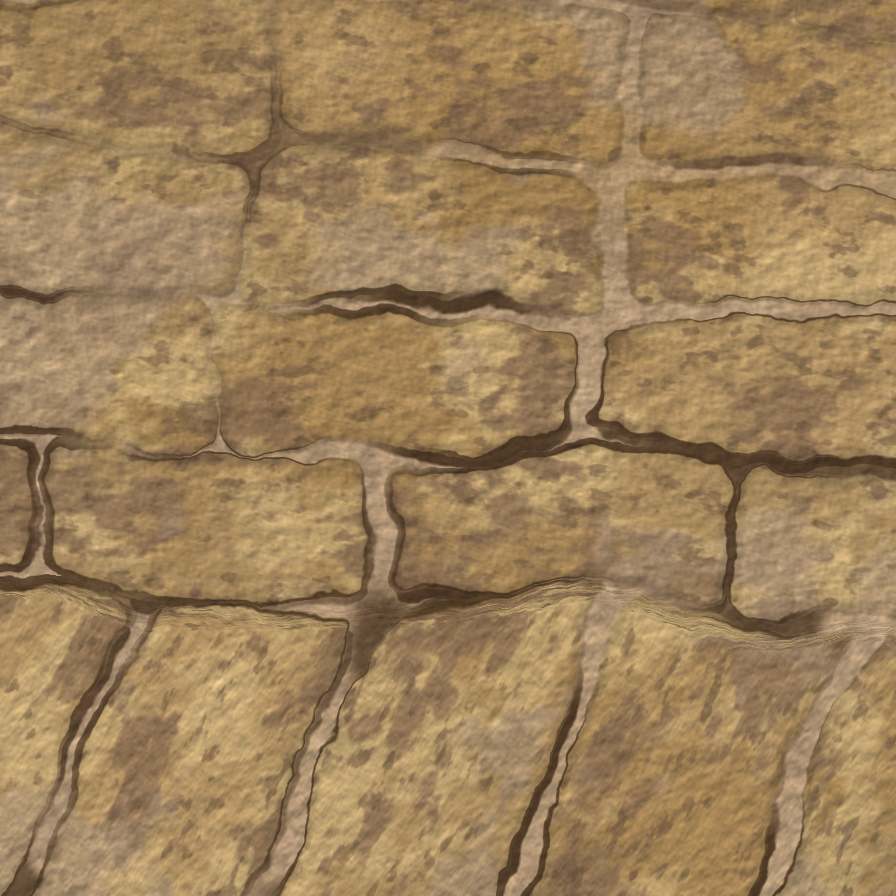
This texture is drawn by a WebGL 1 fragment shader. Its source:

```glsl
precision highp float;
uniform vec2 u_resolution;

const vec3 STONE = vec3(0.665, 0.545, 0.370);
const vec3 PALE = vec3(0.800, 0.690, 0.485);
const vec3 OCHRE = vec3(0.600, 0.465, 0.275);
const vec3 STAIN = vec3(0.510, 0.400, 0.300);
const vec3 MORTAR = vec3(0.685, 0.580, 0.465);
const vec3 CREVICE = vec3(0.230, 0.155, 0.090);
const float SPLIT = 0.335;       // height where flat courses meet upright bricks
const float COURSE = 0.165;
const float BRICK_LENGTH = 0.39;
const float UPRIGHT_WIDTH = 0.275;
const float LEAN = 0.44;
const float TILT = 0.035;
const float CORNER = 0.030;
const float SOFT = 0.0025;
const vec2 SHADOW_CAST = vec2(-0.006, 0.014);

float hash(vec2 p) {
  return fract(sin(dot(p, vec2(127.1, 311.7))) * 43758.5453);
}

float noise(vec2 p) {
  vec2 i = floor(p), f = fract(p);
  f = f * f * (3.0 - 2.0 * f);
  return mix(mix(hash(i), hash(i + vec2(1.0, 0.0)), f.x),
             mix(hash(i + vec2(0.0, 1.0)), hash(i + 1.0), f.x), f.y);
}

float fbm(vec2 p) {
  float sum = 0.0, amp = 0.533;
  for (int i = 0; i < 4; i++) {
    sum += amp * noise(p);
    p = mat2(1.6, 1.2, -1.2, 1.6) * p + 7.3;
    amp *= 0.5;
  }
  return sum;
}

// x: distance inward from the rounded brick outline, y: brick id
vec2 brick(vec2 p) {
  float row = floor((p.y - SPLIT) / COURSE);
  float up = fract((p.y - SPLIT) / COURSE);
  vec2 inset;
  float column;
  if (row >= 0.0) {
    float x = p.x / BRICK_LENGTH + hash(vec2(row, 4.7));
    column = floor(x);
    inset = vec2(min(fract(x), 1.0 - fract(x)) * BRICK_LENGTH,
                 min(up, 1.0 - up) * COURSE);
  } else {
    row = -1.0;
    float x = (p.x - LEAN * (p.y - SPLIT)) / UPRIGHT_WIDTH + 0.42;
    column = floor(x);
    inset = vec2(min(fract(x), 1.0 - fract(x)) * UPRIGHT_WIDTH, SPLIT - p.y);
  }
  vec2 k = max(CORNER - inset, 0.0);
  float d = min(min(inset.x, inset.y), CORNER - length(k));
  return vec2(d, hash(vec2(column, row)));
}

void main() {
  vec2 uv = gl_FragCoord.xy / u_resolution.y;

  // uneven courses
  vec2 warp = vec2(fbm(uv * 6.0), fbm(uv * 6.0 + 31.0)) - 0.5;
  vec2 rough = vec2(fbm(uv * 38.0), fbm(uv * 38.0 + 17.0)) - 0.5;
  vec2 p = uv + 0.075 * warp + 0.013 * rough;
  p.y += TILT * (uv.x - 0.5);
  float upright = 1.0 - smoothstep(SPLIT - 0.03, SPLIT, p.y);
  float worn = smoothstep(0.62, 0.95, uv.y);

  // joints of changing width, with shadows cast from above
  float width = smoothstep(0.25, 0.8, noise(uv * 5.0 + 3.0));
  float gap = mix(0.0015, 0.013, width) + 0.011 * upright;
  vec2 cell = brick(p);
  float joint = 1.0 - smoothstep(gap - SOFT, gap + SOFT, cell.x);
  float depth = smoothstep(0.25, 0.7, noise(uv * 6.0 + 23.0));
  float caster = brick(p + SHADOW_CAST * (0.35 + 0.65 * depth)).x;
  float shadow = joint * smoothstep(gap - SOFT, gap + SOFT, caster);
  float crackWidth = 0.0035 * smoothstep(0.38, 0.8, noise(uv * 8.0 + 51.0));
  float crack = 1.0 - smoothstep(crackWidth, crackWidth + SOFT, abs(cell.x - gap));
  crack *= smoothstep(0.3, 0.6, noise(uv * 7.0 + 61.0));

  // stone tones: pale crust, ochre and brown weathering
  vec2 s = uv;
  s.x -= LEAN * uv.y * upright;
  vec2 stretch = mix(vec2(0.75, 1.25), vec2(1.3, 0.75), upright);
  float crust = fbm(s * stretch * 11.0 + cell.y * 9.0);
  float patches = fbm(uv * 4.0 + 13.0);
  float speckle = fbm(s * stretch * 42.0 + 5.0);
  vec3 color = mix(STONE, OCHRE, 0.5 * smoothstep(0.45, 0.7, patches) + 0.2 * worn);
  color *= 0.96 + 0.08 * cell.y;
  float pale = smoothstep(0.42, 0.62, crust + 0.35 * (speckle - 0.5));
  color = mix(color, PALE, pale * mix(0.65, 0.25, worn));
  float brown = fbm(s * stretch * 9.0 + 43.0) + 0.55 * (speckle - 0.5);
  color = mix(color, STAIN, 0.75 * smoothstep(0.54, 0.68, brown));
  float pits = smoothstep(0.60, 0.74, fbm(s * stretch * 52.0 + 71.0));
  color = mix(color, STAIN * 0.85, 0.55 * pits);

  // mortar in joints and smeared over nearby stone
  float smear = smoothstep(0.55, 0.66, fbm(uv * 5.5 + 87.0) + 0.2 * (speckle - 0.5));
  vec3 mortar = MORTAR * (0.82 + 0.36 * fbm(uv * 65.0 + 19.0));
  color = mix(color, mortar * 0.95, 0.7 * smear);
  color = mix(color, mortar, joint * (0.85 - 0.45 * worn));

  // rounded edges, hollows and cracks
  float edge = 1.0 - smoothstep(gap, gap + 0.016, cell.x);
  color *= 1.0 - 0.13 * edge * (1.0 - joint);
  float hollow = joint * smoothstep(0.64, 0.8, noise(uv * 7.0 + 37.0));
  float dark = max(shadow * (0.25 + 0.6 * depth), max(0.75 * crack, 0.65 * hollow));
  color = mix(color, CREVICE, dark * (1.0 - 0.6 * worn));

  // grain lit from the upper left
  vec2 g = s * mix(vec2(55.0, 75.0), vec2(70.0, 60.0), upright);
  float relief = fbm(g) - fbm(g + vec2(-0.16, 0.24));
  float grain = noise(uv * 230.0) - 0.5;
  color *= 1.0 + 0.65 * relief + 0.08 * grain;

  gl_FragColor = vec4(clamp(color, 0.0, 1.0), 1.0);
}
```
